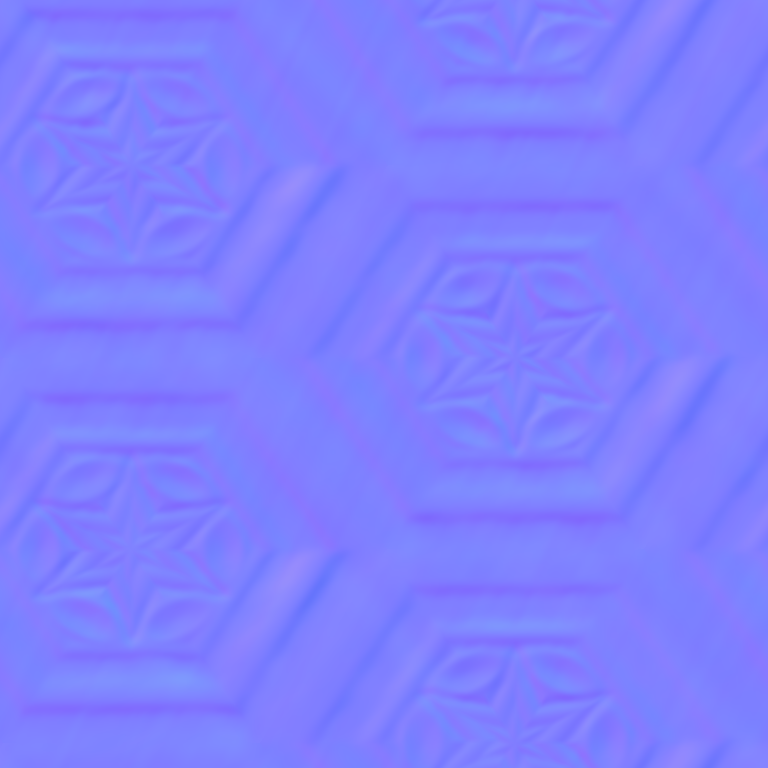
Reproduce this texture map procedurally as a Shadertoy shader.

```glsl
// Tangent-space normal map of worn hexagonal tiles with an embossed star rosette
const vec2  PERIOD      = vec2(1.0, 0.5);      // one lattice cell; two tiles per cell
const vec2  TILE_CENTRE = vec2(0.171, 0.284);
const float SQUEEZE     = 0.866;               // makes the wide hexagons regular
const vec3  EDGE_GAIN   = vec3(0.5, 1.0, 0.85); // rising, level and falling edge normals
const float FRAME_TILT  = 0.072;               // colour offset of the frame lines
const float STAR_TILT   = 0.064;               // colour offset of the rosette lines
const float WEAR_TILT   = 0.019;
const float WARP        = 0.0024;
const float ROSETTE_RIM = 0.134;
const float LINE_WIDTH  = 0.0078;
const float TAU         = 6.2831853;

float bump(float x, float centre, float width) {
    float t = (x - centre) / width;
    return exp(-t * t);
}

// Layered sines with whole-number frequencies, so the wear tiles
float wear(vec2 p, float seed) {
    float sum = 0.0, gain = 0.5;
    for (int i = 1; i <= 5; i++) {
        float f = float(i);
        vec2 freq = floor(vec2(2.0 + 2.3 * f, 1.0 + 2.9 * f));
        float bend = 1.4 * sin(TAU * (freq.y * p.y - f * p.x) + seed * f);
        sum += gain * sin(TAU * freq.x * p.x + bend + seed)
                    * cos(TAU * freq.y * p.y - bend + seed * 1.7);
        gain *= 0.8;
    }
    return sum;
}

float hexDistance(vec2 q) {
    q = abs(q);
    return max(q.y, 0.866 * q.x + 0.5 * q.y);
}

vec2 wrapCell(vec2 p) {
    return mod(p + 0.5 * PERIOD, PERIOD) - 0.5 * PERIOD;
}

// Offset from the nearest tile centre, in regular hexagon space
vec2 nearestTile(vec2 p) {
    vec2 a = wrapCell(p - TILE_CENTRE) * vec2(SQUEEZE, 1.0);
    vec2 b = wrapCell(p - TILE_CENTRE - 0.5 * PERIOD) * vec2(SQUEEZE, 1.0);
    return hexDistance(a) < hexDistance(b) ? a : b;
}

// Stepped frame slope; the lower half is shaded as the reverse of the upper
float frameSlope(float d, float lower) {
    return 0.8 * bump(d, mix(0.131, 0.138, lower), 0.008)
         - 0.4 * bump(d, mix(0.115, 0.121, lower), 0.008)
         - 0.9 * bump(d, mix(0.151, 0.171, lower), mix(0.011, 0.017, lower))
         + bump(d, mix(0.197, 0.207, lower), 0.010)
         - 0.35 * bump(d, 0.247, 0.018);
}

// Blend the three edge directions so that the corners stay soft
vec2 frameTilt(vec2 q) {
    float d = hexDistance(q), total = 0.0;
    vec2 tilt = vec2(0.0);
    for (int i = 0; i < 3; i++) {
        float angle = TAU * (1.0 + 2.0 * float(i)) / 12.0;
        vec2 dir = vec2(cos(angle), sin(angle));
        float along = dot(q, dir);
        float weight = exp(220.0 * (abs(along) - d));
        tilt += weight * EDGE_GAIN[i] * dir * frameSlope(d, step(along, 0.0));
        total += weight;
    }
    // Polished spot at the right-hand corner
    vec2 spot = (q - vec2(0.190, -0.040)) / 0.055;
    return tilt / total * (1.0 + 0.8 * exp(-dot(spot, spot)));
}

// Distance to one side of a star, in a folded sixth of the plane
float starSide(vec2 q, float tip, float notch) {
    vec2 side = notch * vec2(0.866, 0.5) - vec2(tip, 0.0);
    return dot(q - vec2(tip, 0.0), normalize(vec2(side.y, -side.x)));
}

float rosetteHeight(vec2 q) {
    float angle = abs(mod(atan(q.y, q.x), TAU / 6.0) - TAU / 12.0);
    vec2 f = length(q) * vec2(cos(angle), sin(angle));
    float h = bump(starSide(f, 0.120, 0.056), 0.0, LINE_WIDTH);
    h += 0.7 * bump(starSide(f, 0.046, 0.020), 0.0, LINE_WIDTH);

    // Raised leaves, each in a groove, in the corners between the star points
    float radial = dot(f, vec2(0.866, 0.5));
    float tangent = dot(f, vec2(-0.5, 0.866));
    float leaf = length(vec2(tangent / 0.042, (radial - 0.104) / 0.021));
    h += 1.3 * bump(leaf, 0.0, 0.6) - 0.6 * bump(leaf, 1.05, 0.35);
    return h * smoothstep(ROSETTE_RIM, ROSETTE_RIM - 0.022, hexDistance(q));
}

vec2 rosetteTilt(vec2 q) {
    vec2 e = vec2(0.0035, 0.0);
    vec2 grad = vec2(rosetteHeight(q + e.xy) - rosetteHeight(q - e.xy),
                     rosetteHeight(q + e.yx) - rosetteHeight(q - e.yx)) / (2.0 * e.x);
    return -grad * LINE_WIDTH * vec2(0.75, 1.0);
}

void mainImage(out vec4 fragColor, in vec2 fragCoord) {
    vec2 p = fragCoord / iResolution.xy;
    vec2 grain = vec2(wear(p, 1.3), wear(p.yx, 4.1));
    vec2 q = nearestTile(p + WARP * grain);

    // Worn relief, uneven along the lines
    float strength = 0.95 + 0.3 * wear(p, 2.6);
    vec2 tilt = strength * (FRAME_TILT * frameTilt(q) + STAR_TILT * rosetteTilt(q));
    tilt += WEAR_TILT * grain * vec2(0.5, 1.0);

    // Encode with the green axis pointing down
    vec2 n = 2.0 * vec2(tilt.x, -tilt.y);
    float z = sqrt(max(1.0 - dot(n, n), 0.0));
    fragColor = vec4(0.5 + 0.5 * vec3(n, z), 1.0);
}
```
